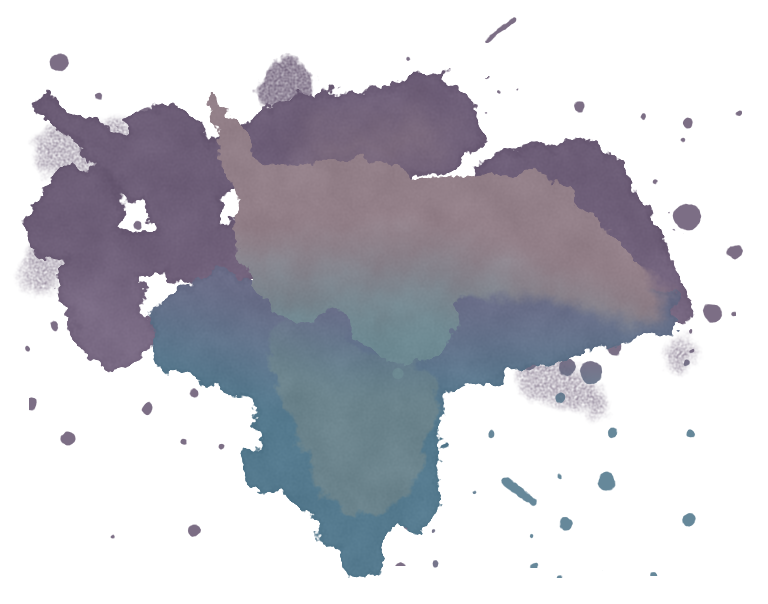
This background is drawn by a Shadertoy shader. Its source:

```glsl
// Watercolour blot on white paper: plum lobes, a mauve wash and a blue-green drip.
// Each layer is a smooth union of tapered limbs, its edge bent by gradient noise;
// a hashed grid scatters the drops around it.
#define CANVAS vec2(7.68, 6.03)
#define PLUM vec3(.43, .37, .47)
#define MAUVE vec3(.575, .5, .535)
#define TEAL vec3(.43, .54, .575)
#define DUSK vec3(.42, .43, .535)
#define SEA vec3(.335, .48, .56)
#define MOSS vec3(.43, .52, .55)
#define ROUGHNESS .14
#define BLEND .06
#define GRAIN .05

vec2 hash2(vec2 c) {
  vec3 h = fract(c.xyx * vec3(.1031, .103, .0973));
  h += dot(h, h.yzx + 33.33);
  return fract((h.xx + h.yz) * h.zy);
}

float slope(vec2 cell, vec2 offset) { return dot(hash2(cell) * 2. - 1., offset); }

float noise(vec2 p) {
  vec2 i = floor(p), f = p - i, u = f * f * (3. - 2. * f), e = vec2(1, 0);
  return mix(mix(slope(i, f), slope(i + e, f - e), u.x),
             mix(slope(i + e.yx, f - e.yx), slope(i + 1., f - 1.), u.x), u.y);
}

float fbm(vec2 p) {
  float sum = 0., amp = 1.;
  for (int i = 0; i < 4; i++) {
    sum += amp * noise(p);
    p = p * 2.1 + 11.7;
    amp *= .55;
  }
  return sum;
}

float disc(vec2 p, float x, float y, float r) { return length(p - vec2(x, y)) - r; }

// Distance to a line that tapers from radius ra to rb
float limb(vec2 p, vec4 ends, float ra, float rb) {
  vec2 ab = ends.zw - ends.xy, ap = p - ends.xy;
  float t = clamp(dot(ap, ab) / dot(ab, ab), 0., 1.);
  return length(ap - ab * t) - mix(ra, rb, t);
}

// Smooth union of a shape with one more limb
void add(inout float d, vec2 p, vec4 ends, float ra, float rb) {
  float b = limb(p, ends, ra, rb), h = max(BLEND - abs(d - b), 0.);
  d = min(d, b) - h * h / BLEND * .25;
}

float cover(float d, float soft) { return 1. - smoothstep(-soft, soft, d); }

float plumShape(vec2 p) {
  float d = limb(p, vec4(.43, 1.02, 1.45, 1.75), .08, .3);
  add(d, p, vec4(1.65, 1.5, 1.85, 2.05), .45, .38);
  add(d, p, vec4(.8, 2.1, .62, 2.25), .44, .37);
  add(d, p, vec4(1, 2.8, 1.15, 3.3), .42, .38);
  add(d, p, vec4(1.1, 2.52, 2.3, 2.55), .18, .32);
  add(d, p, vec4(2.2, 1.65, 3, 1.4), .28, .4);
  add(d, p, vec4(3, 1.35, 4.35, 1.3), .42, .45);
  add(d, p, vec4(4.33, .94, 4, 1.05), .22, .22);
  add(d, p, vec4(5.1, 1.86, 5.75, 1.85), .37, .43);
  add(d, p, vec4(5.9, 1.9, 6.35, 2.4), .42, .28);
  add(d, p, vec4(6.35, 2.4, 6.72, 3.05), .28, .18);
  return d;
}

float mauveShape(vec2 p) {
  float d = limb(p, vec4(2.12, 1, 2.5, 1.8), .03, .2);
  add(d, p, vec4(2.75, 2.02, 3.8, 2.02), .38, .42);
  add(d, p, vec4(2.75, 2.2, 3, 2.75), .42, .45);
  add(d, p, vec4(3.8, 2.35, 5.2, 2.35), .54, .62);
  add(d, p, vec4(5.3, 2.35, 6.38, 2.98), .6, .27);
  add(d, p, vec4(3.6, 2.85, 4.08, 3.15), .35, .5);
  return d;
}

float blueShape(vec2 p) {
  float d = limb(p, vec4(1.95, 3.3, 2.4, 3.38), .45, .58);
  add(d, p, vec4(2.22, 2.97, 2.3, 3.1), .3, .3);
  add(d, p, vec4(3.5, 3.6, 3.47, 4.28), 1., .94);
  add(d, p, vec4(3.55, 4.6, 3.62, 5.55), .75, .23);
  add(d, p, vec4(4.15, 4.55, 4.14, 5.1), .3, .2);
  add(d, p, vec4(2.63, 4.6, 2.63, 4.7), .18, .18);
  add(d, p, vec4(4.4, 3.25, 6.55, 3.1), .66, .25);
  return d;
}

// One random drop per grid cell, kept when its hash is below the density
float scatter(vec2 p, float cell, float density) {
  vec2 id = floor(p / cell), h = hash2(id + 5.), k = hash2(id + 71.);
  float r = cell * mix(.04, .22, k.y * k.y);
  return k.x < density ? disc(p / cell - id, .25 + .5 * h.x, .25 + .5 * h.y, r / cell) * cell : 1.;
}

// Larger drops and flicked streaks
float flicks(vec2 p) {
  float d = min(disc(p, 7.12, 3.13, .09), disc(p, 5.91, 3.72, .11));
  d = min(d, min(disc(p, 6.87, 1.22, .05), disc(p, 5.8, 1.05, .05)));
  d = min(d, min(disc(p, 7.34, 2.53, .07), disc(p, 6.87, 2.16, .13)));
  d = min(d, limb(p, vec4(4.85, .41, 5.12, .21), .015, .025));
  return min(d, limb(p, vec4(5.06, 4.82, 5.33, 5.01), .05, .03));
}

void mainImage(out vec4 fragColor, in vec2 fragCoord) {
  vec2 uv = fragCoord / iResolution.xy, p = vec2(uv.x, 1. - uv.y) * CANVAS; // y runs down
  float px = .8 * CANVAS.x / iResolution.x, mottle = fbm(p * 2.5 + 40.), grain = noise(p * 38.);
  vec2 q = p + ROUGHNESS * vec2(fbm(p * 4.), fbm(p * 4. + 17.)), drift = mix(p, q, .3);
  float plum = plumShape(q), mauve = mauveShape(q), blue = blueShape(q);
  // Pale grainy washes
  float wash = min(limb(q, vec4(.65, 1.5, 1.15, 1.4), .24, .2), disc(q, .42, 2.68, .2));
  wash = min(wash, limb(q, vec4(5.45, 3.75, 5.95, 4.02), .25, .12));
  wash = min(wash, disc(q, 6.8, 3.53, .16));
  vec3 col = mix(vec3(1), PLUM, cover(wash, .09) * (.38 + .5 * grain));
  col = mix(col, PLUM, cover(disc(q, 2.88, .86, .29), .03) * (.72 + .4 * grain));
  // Drops
  float dense = min(limb(p, vec4(6.65, 1.95, 6.85, 3.4), .2, .24), disc(p, 5.05, 1.05, .2));
  vec2 inset = min(p, CANVAS - p);
  float sparse = .3 * smoothstep(.1, .5, min(inset.x, inset.y));
  float drops = min(scatter(drift, .42, sparse), scatter(drift, .17, .55 * cover(dense, .18)));
  vec3 dropTone = mix(PLUM, SEA, smoothstep(3.4, 4.2, p.y) * smoothstep(4., 5., p.x));
  col = mix(col, dropTone, .9 * cover(min(drops, flicks(drift)), px));
  // Plum lobes, warmer near the top centre
  vec3 lobe = mix(PLUM, MAUVE, .45 * cover(limb(q, vec4(3.3, 1.5, 4.2, 1.4), .2, .2), .4));
  lobe += .05 * smoothstep(2.4, 3.3, p.y) - .03 * smoothstep(-.08, 0., plum);
  col = mix(col, lobe, cover(plum, px));
  // Blue body with its green lower wash
  vec3 deep = mix(DUSK, SEA, smoothstep(2.8, 4.3, p.y + .25 * max(2.8 - p.x, 0.)));
  float pool = limb(q, vec4(3.1, 3.5, 3.65, 4.53), .42, .57);
  add(pool, q, vec4(3.9, 4, 3.9, 4.1), .48, .48);
  deep = mix(deep, MOSS, .9 * cover(pool, .03) * smoothstep(3.1, 4.1, p.y + .4 * max(3.4 - p.x, 0.)));
  col = mix(col, deep - .025 * smoothstep(-.06, 0., blue), cover(blue, px));
  // Mauve wash turning teal in the drip, feathered at its lower right
  float fade = smoothstep(2.1, 3.5, p.y - .3 * max(p.x - 4.4, 0.) + .15 * mottle);
  float feather = px + .13 * smoothstep(4.5, 5.2, p.x) * smoothstep(2.6, 2.9, p.y);
  col = mix(col, mix(MAUVE, TEAL, fade), cover(min(mauve, disc(p, 3.98, 3.73, .055)), feather));
  // Pigment grain, on the paint only
  float paint = cover(min(plum, min(mauve, blue)), px);
  col += paint * GRAIN * (.7 * mottle + .4 * grain);
  fragColor = vec4(clamp(col, 0., 1.), 1);
}
```
